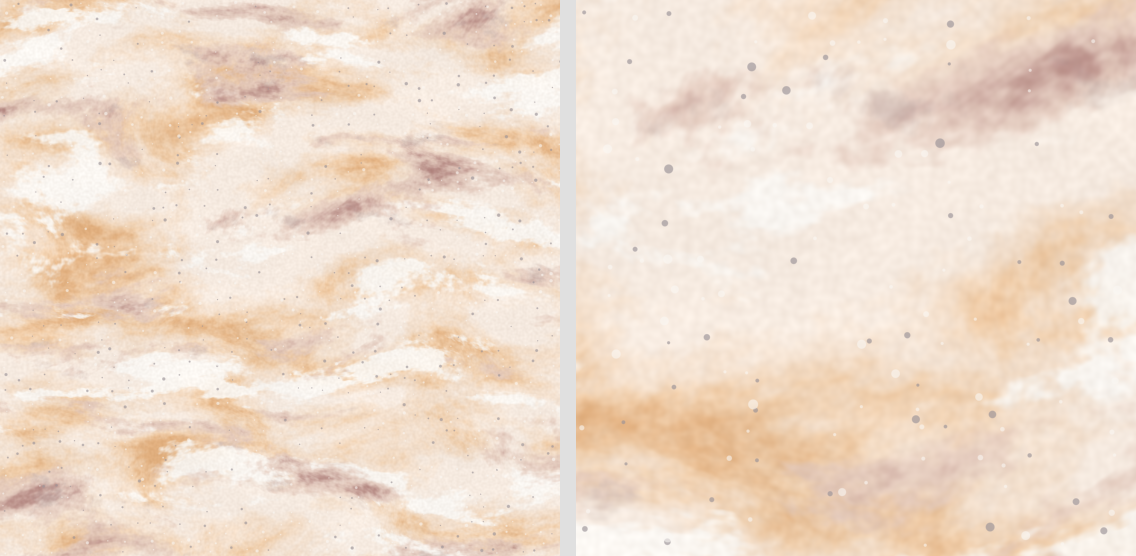
Left: the whole. Right: its middle third, enlarged.
Give the GLSL for this texture, as a WebGL 2 fragment shader.

```glsl
#version 300 es
precision highp float;
precision highp int;

uniform vec2 u_resolution;
out vec4 fragColor;

const vec3 CREAM = vec3(0.965, 0.920, 0.880);
const vec3 PEACH = vec3(0.952, 0.872, 0.795);
const vec3 OCHRE = vec3(0.940, 0.810, 0.675);
const vec3 AMBER = vec3(0.885, 0.690, 0.500);
const vec3 ROSE  = vec3(0.890, 0.790, 0.740);
const vec3 MAUVE = vec3(0.690, 0.510, 0.490);
const vec3 CHALK = vec3(0.980, 0.970, 0.955);
const vec3 SLATE = vec3(0.600, 0.570, 0.590);

// Integer hash of a lattice cell, two values in 0..1
vec2 hash2(vec2 cell, float seed) {
    uvec2 q = uvec2(ivec2(cell)) * uvec2(1597u, 3812u) + uint(seed) * 7919u;
    uint n = q.x * 2654435u ^ (q.y + 374761u) * 668265u;
    n = (n ^ (n >> 15)) * 2246822u + 3266489u;
    n = (n ^ (n >> 13)) * 668265263u;
    n ^= n >> 16;
    return vec2(float(n & 65535u), float(n >> 16)) / 65535.0;
}

float cornerSlope(vec2 cell, vec2 offset, float seed) {
    float angle = 6.28319 * hash2(cell, seed).x;
    return dot(vec2(cos(angle), sin(angle)), offset);
}

float gradientNoise(vec2 p, float seed) {
    vec2 i = floor(p), f = fract(p);
    vec2 u = f * f * f * (f * (f * 6.0 - 15.0) + 10.0);
    vec2 e = vec2(1.0, 0.0);
    float low = mix(cornerSlope(i, f, seed), cornerSlope(i + e, f - e, seed), u.x);
    float high = mix(cornerSlope(i + e.yx, f - e.yx, seed),
                     cornerSlope(i + 1.0, f - 1.0, seed), u.x);
    return mix(low, high, u.y);
}

// Long streaks whose finer octaves become rounder
float streaks(vec2 p, vec2 frequency, float seed) {
    float sum = 0.0, gain = 1.0;
    for (int k = 0; k < 6; k++) {
        sum += gain * gradientNoise(p * frequency + 17.3 * float(k), seed + float(k));
        frequency *= vec2(2.25, 1.85);
        gain *= 0.56;
    }
    return sum;
}

// Bend the bedding so that the streaks tilt and swirl
vec2 bend(vec2 p, float seed) {
    float sway = gradientNoise(p * vec2(2.2, 3.2), seed);
    float curl = gradientNoise(p * vec2(5.0, 8.0), seed + 1.0);
    return p + vec2(0.07 * curl, 0.09 * sway + 0.025 * curl);
}

// Small round mineral specks, one candidate per cell
float specks(vec2 p, float density, float chance, float edge, float seed) {
    vec2 cell = floor(p * density);
    vec2 place = 0.25 + 0.5 * hash2(cell, seed);
    vec2 traits = hash2(cell, seed + 1.0);
    float radius = mix(0.0009, 0.0030, traits.y * traits.y);
    float d = length(fract(p * density) - place) / density;
    return step(traits.x, chance) * (1.0 - smoothstep(radius - edge, radius + edge, d));
}

void main() {
    vec2 p = gl_FragCoord.xy / u_resolution.y;
    float edge = 0.8 / u_resolution.y;
    vec2 q = bend(p, 3.0);

    float fine = gradientNoise(p * vec2(75.0, 110.0), 61.0);
    float ochre = streaks(q, vec2(3.4, 10.0), 11.0) + 0.12 * fine;
    float rose = streaks(q + 4.7, vec2(3.2, 10.5), 23.0) + 0.14 * fine;
    float chalk = streaks(q + 9.1, vec2(2.8, 11.0), 37.0) - 0.10 * fine;
    float cloud = streaks(p, vec2(7.0, 14.0), 49.0);

    // Warm bands, from cream to amber
    vec3 color = mix(CREAM, PEACH, smoothstep(-0.30, 0.12, ochre));
    color = mix(color, OCHRE, smoothstep(0.04, 0.40, ochre));
    color = mix(color, AMBER, smoothstep(0.28, 0.72, ochre));

    // Pale chalk lenses with crisp rims
    color = mix(color, CHALK, 0.88 * smoothstep(0.20, 0.42, chalk));

    // Rose haze with mauve cores
    color = mix(color, ROSE, 0.85 * smoothstep(0.16, 0.48, rose));
    color = mix(color, MAUVE, 0.90 * smoothstep(0.42, 0.85, rose));
    color = mix(color, SLATE, 0.22 * smoothstep(0.25, 0.60, cloud) * smoothstep(0.0, 0.5, rose));

    // Mottling and grain
    float grain = gradientNoise(p * 190.0, 71.0) + 0.6 * gradientNoise(p * 95.0, 73.0);
    color += 0.020 * cloud + 0.032 * grain * vec3(0.85, 1.0, 1.1);

    // Grey and white specks
    color = mix(color, SLATE, 0.65 * specks(p, 42.0, 0.22, edge, 81.0));
    color = mix(color, CHALK, 0.60 * specks(p, 60.0, 0.20, edge, 91.0));

    fragColor = vec4(clamp(color, 0.0, 1.0), 1.0);
}
```
